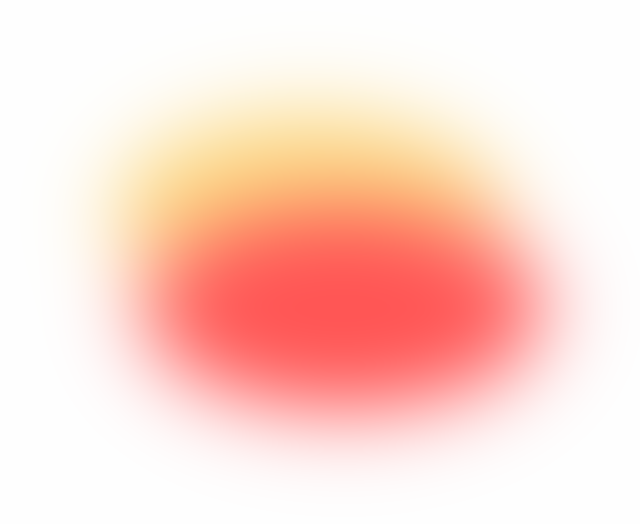
Reproduce this background procedurally as a Shadertoy shader.

```glsl
// Smooth step of a Gaussian-blurred edge (normal distribution integral)
float gaussianEdge(float z) {
    z = clamp(z, -5.0, 5.0);
    return 0.5 + 0.5 * tanh(0.798 * (z + 0.0447 * z * z * z));
}

// Coverage of an ellipse after a Gaussian blur: exact in x, summed over rows in y
float blurredEllipse(vec2 p, vec2 radii, float sigma) {
    const int ROWS = 32;
    float stepY = 2.0 * radii.y / float(ROWS);
    float coverage = 0.0;
    for (int i = 0; i < ROWS; i++) {
        float y = (float(i) + 0.5) * stepY - radii.y;
        float halfWidth = radii.x * sqrt(1.0 - y * y / (radii.y * radii.y));
        float dy = (p.y - y) / sigma;
        float span = gaussianEdge((p.x + halfWidth) / sigma)
                   - gaussianEdge((p.x - halfWidth) / sigma);
        coverage += span * exp(-0.5 * dy * dy);
    }
    return coverage * stepY / (sigma * 2.5066);
}

void mainImage(out vec4 fragColor, in vec2 fragCoord) {
    vec2 p = (fragCoord - 0.5 * iResolution.xy) / iResolution.y;

    // Near-white ground
    vec3 color = vec3(0.997);

    // Yellow glow, upper left
    float yellowGlow = blurredEllipse(p - vec2(-0.022, 0.095), vec2(0.37, 0.187), 0.079);
    color = mix(color, vec3(0.985, 0.85, 0.50), yellowGlow);

    // Red glow in front, lower right
    float redGlow = blurredEllipse(p - vec2(0.045, -0.09), vec2(0.382, 0.192), 0.079);
    color = mix(color, vec3(1.0, 0.325, 0.325), redGlow);

    fragColor = vec4(color, 1.0);
}
```
